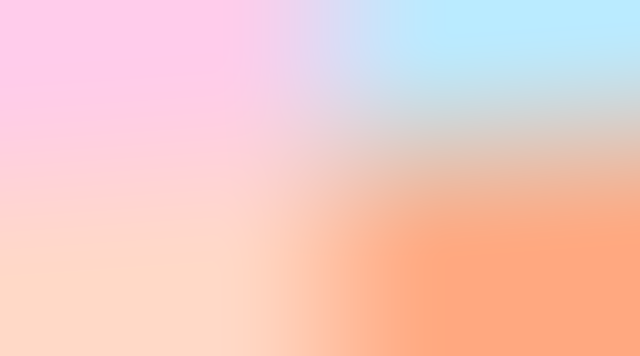
A Shadertoy shader for this background:

```glsl
// A soft four-colour backdrop: pink and sky blue above, peach and orange below.
// Each row is blended from left to right with a smooth step, then the two rows
// are blended across a gently tilted horizon.

#define PINK   vec3(1.00, 0.80, 0.92)
#define SKY    vec3(0.73, 0.92, 1.00)
#define PEACH  vec3(1.00, 0.85, 0.78)
#define ORANGE vec3(1.00, 0.66, 0.50)
#define SIDE_CENTRE    0.52   // middle of the left-right blend
#define SIDE_SPREAD    0.19   // half its width
#define HORIZON_HEIGHT 0.50   // height of the horizon at the left edge
#define HORIZON_TILT   0.125  // rise of the horizon across the canvas
#define HORIZON_SPREAD 0.33   // half the height of the vertical blend

// Smooth 0..1 ramp around zero, reaching its ends at -spread and +spread
float softRamp(float offset, float spread) {
    return smoothstep(-spread, spread, offset);
}

void mainImage(out vec4 fragColor, in vec2 fragCoord) {
    vec2 uv = fragCoord / iResolution.xy;

    // Left-right blend within each row
    float side = softRamp(uv.x - SIDE_CENTRE, SIDE_SPREAD);
    vec3 upper = mix(PINK, SKY, side);
    vec3 lower = mix(PEACH, ORANGE, side);

    // Vertical blend across the tilted horizon
    float horizon = HORIZON_HEIGHT + HORIZON_TILT * uv.x;
    float rise = softRamp(uv.y - horizon, HORIZON_SPREAD);

    fragColor = vec4(mix(lower, upper, rise), 1.0);
}
```
